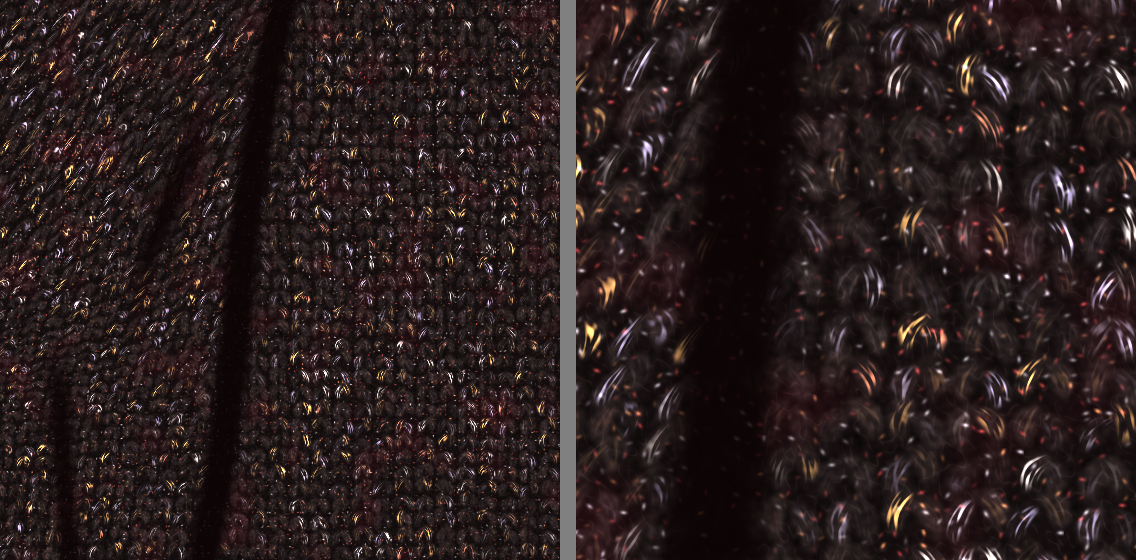
Left, the full canvas; right, a detail of the centre.
Reproduce this texture procedurally as a Shadertoy shader.

```glsl
// Dark wool knit with metallic yarn, gathered into three deep folds.
// Tilted stitch legs are scattered over a warped grid, filled with noise
// strands, then dusted with fuzz and tiny sparkles and shaded by the folds.

float hash(vec2 p) {
    vec3 q = fract(p.xyx * 0.1031);
    q += dot(q, q.yzx + 33.33);
    return fract((q.x + q.y) * q.z);
}

vec2 hash2(vec2 p) {
    return vec2(hash(p), hash(p + 71.7));
}

float corner(vec2 cell, vec2 offset) {
    float a = 6.2832 * hash(cell);
    return dot(vec2(cos(a), sin(a)), offset);
}

float gradientNoise(vec2 p) {
    vec2 i = floor(p), f = fract(p), e = vec2(1, 0);
    vec2 u = f * f * f * (f * (f * 6.0 - 15.0) + 10.0);
    return mix(mix(corner(i, f), corner(i + e, f - e), u.x),
               mix(corner(i + e.yx, f - e.yx), corner(i + 1.0, f - 1.0), u.x), u.y);
}

mat2 rotate(float a) {
    return mat2(cos(a), -sin(a), sin(a), cos(a));
}

// Yarn tint: gold, silver, lavender or copper
vec3 yarnTint(float r) {
    vec3 tint = mix(vec3(0.62, 0.58, 0.76), vec3(0.86, 0.82, 0.80), smoothstep(0.2, 0.45, r));
    tint = mix(tint, vec3(0.78, 0.45, 0.32), step(0.56, r));
    return mix(tint, vec3(1.05, 0.77, 0.40), step(0.68, r));
}

// Stitch legs leaning alternately left and right, some of them glinting
vec3 knit(vec2 p, float light) {
    vec2 count = vec2(54, 35), g = p * count;
    vec3 wool = vec3(0.075, 0.050, 0.052), glints = vec3(0);
    for (int j = -1; j <= 1; j++)
    for (int i = -1; i <= 1; i++) {
        vec2 id = floor(g) + vec2(i, j);
        vec2 r = hash2(id), s = hash2(id + 313.0);
        vec2 o = (g - id - 0.5 - 0.4 * (r - 0.5)) / count;
        float side = mod(id.x, 2.0) * 2.0 - 1.0;
        o = rotate(side * 0.38 + 0.5 * (s.x - 0.5)) * o;
        o.x += side * 18.0 * o.y * o.y;

        float leg = 1.0 - smoothstep(0.5, 1.15, length(o / vec2(0.0088, 0.0165)));
        wool = mix(wool, vec3(0.165, 0.128, 0.128) * (0.75 + 0.5 * s.x), leg * 0.8);

        float strand = gradientNoise(vec2(o.x * 390.0, o.y * 75.0) + id * 7.31);
        float lit = 0.13 + 1.25 * smoothstep(0.48, 1.0, s.y);
        float core = 1.0 - smoothstep(0.35, 1.0, length(o / vec2(0.0075, 0.0145)));
        glints += yarnTint(r.y) * core * lit * smoothstep(-0.08, 0.38, strand);
    }
    return wool + glints * light;
}

// Pinpoint metallic flecks, mostly red, copper and silver
vec3 sparkles(vec2 uv, float scale, float density) {
    vec2 id = floor(uv * scale), r = hash2(id + scale), s = hash2(id + 2.0 * scale);
    vec2 o = (fract(uv * scale) - 0.25 - 0.5 * r) / scale;
    o = rotate(6.2832 * s.x) * o * vec2(1.0, 0.6);
    float radius = max(0.0011, 0.5 / iResolution.y);
    vec3 tint = mix(vec3(0.65, 0.20, 0.20), vec3(0.85, 0.52, 0.32), step(0.4, r.x));
    tint = mix(tint, vec3(0.80, 0.76, 0.82), step(0.62, r.x));
    float power = step(1.0 - density, s.y) * (0.25 + 0.85 * r.y * r.y);
    return tint * power * exp(-dot(o, o) / (radius * radius));
}

// Darkness of a crease whose signed distance is d
float crease(float d, float halfWidth, float softness) {
    return 1.0 - smoothstep(halfWidth, halfWidth + softness, abs(d));
}

void mainImage(out vec4 fragColor, in vec2 fragCoord) {
    vec2 uv = fragCoord / iResolution.y;
    float sway = 0.012 * gradientNoise(uv * 5.0);

    // Signed distances to the long, short and lower folds
    float dLong = uv.x - 0.362 - 0.138 * uv.y - 0.008 * sin(uv.y * 7.0) - 0.4 * sway;
    float dShort = uv.x - 0.24 - 0.33 * (uv.y - 0.45) - sway;
    float dLow = uv.x - 0.128 + 0.085 * uv.y - sway;
    float shortSpan = smoothstep(0.38, 0.60, uv.y) * (1.0 - smoothstep(0.70, 0.86, uv.y));
    float lowSpan = 1.0 - smoothstep(0.28, 0.40, uv.y);

    // Cloth left of the long fold leans and its rows slant upward
    vec2 p = uv + vec2(sway, 0.014 * gradientNoise(uv * 6.0 + 9.0));
    float leftSide = step(dLong, 0.0);
    p.x -= leftSide * (0.10 * uv.y + 0.20 * uv.y * uv.y);
    p.y -= 0.55 * min(dLong, 0.0) * smoothstep(0.1, 0.6, uv.y);

    // Fold shadow and the wider falloff that dims the glints
    float shadow = crease(dLong, 0.014, 0.026);
    shadow = max(shadow, 0.92 * shortSpan * crease(dShort, 0.004, 0.032));
    shadow = max(shadow, 0.92 * lowSpan * crease(dLow, 0.005, 0.028));
    float dim = max(crease(dLong - 0.025, 0.02, 0.07), shortSpan * crease(dShort, 0.01, 0.07));
    dim = max(dim, lowSpan * crease(dLow, 0.01, 0.06));
    float light = (1.0 - 0.65 * dim) * (0.95 + 0.65 * gradientNoise(uv * 4.0 + 3.0));
    light *= 1.0 - 0.35 * smoothstep(0.85, 1.0, uv.x);

    vec3 color = knit(p, light);

    // Wool fuzz: fine grain, stray fibres and faint wine-red patches
    float grain = gradientNoise(uv * 210.0) + 0.6 * gradientNoise(uv * 95.0 + 40.0);
    float fibre = 1.0 - smoothstep(0.0, 0.10, abs(gradientNoise(rotate(0.5) * uv * vec2(130, 80))));
    color *= 1.0 + 0.5 * grain;
    color += vec3(0.055, 0.045, 0.045) * fibre * (0.5 + grain);
    color += vec3(0.05, 0.0, 0.01) * smoothstep(0.0, 0.5, gradientNoise(uv * 13.0 + 5.0));

    vec3 flecks = sparkles(uv, 125.0, 0.30) + sparkles(uv + 0.37, 83.0, 0.32);
    color += flecks * (0.35 + 0.65 * light);
    color = mix(color, vec3(0.045, 0.012, 0.018) + 0.12 * flecks, shadow * 0.95);

    fragColor = vec4(clamp(color, 0.0, 1.0), 1.0);
}
```
